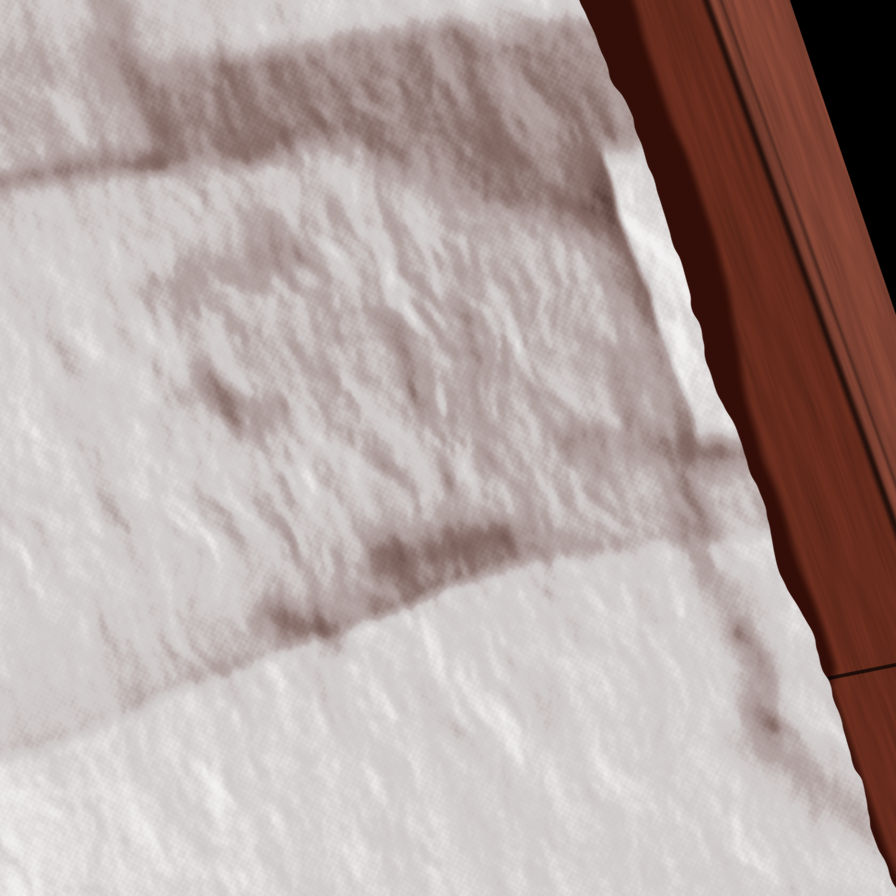
A Shadertoy shader for this texture:

```glsl
float hash(vec2 p) {
    vec3 q = fract(vec3(p.xyx) * 0.1031);
    q += dot(q, q.yzx + 33.33);
    return fract((q.x + q.y) * q.z);
}

float noise(vec2 p) {
    vec2 i = floor(p), f = fract(p);
    f = f * f * f * (f * (f * 6.0 - 15.0) + 10.0);
    return mix(mix(hash(i), hash(i + vec2(1, 0)), f.x),
               mix(hash(i + vec2(0, 1)), hash(i + vec2(1, 1)), f.x), f.y);
}

float blob(vec2 p, vec2 center, vec2 radius) {
    vec2 d = (p - center) / radius;
    return exp(-dot(d, d));
}

float fold(vec2 p, vec2 a, vec2 b, float width) {
    vec2 pa = p - a, ba = b - a;
    float d = length(pa - ba * clamp(dot(pa, ba) / dot(ba, ba), 0.0, 1.0)) / width;
    return exp(-d * d);
}

// Distance to the right of the slanted cloth hem
float hemOffset(vec2 p) {
    return p.x - 0.655 - 0.345 * (1.0 - p.y);
}

// Elongated wrinkles running steeply down to the right
float wrinkleHeight(vec2 p) {
    vec2 q = vec2(0.93 * p.x + 0.36 * p.y, 0.93 * p.y - 0.36 * p.x);
    q += 0.025 * vec2(noise(p * 13.0), noise(p * 11.0 + 40.0));
    float height = 0.0, amplitude = 1.0;
    vec2 frequency = vec2(19.0, 10.0);
    for (int i = 0; i < 4; i++) {
        height += amplitude * noise(q * frequency + float(i) * 17.3);
        frequency *= vec2(1.9, 1.8);
        amplitude *= 0.52;
    }
    return height;
}

// Broad light and shadow across the fabric
float clothShade(vec2 p, float hem) {
    vec2 q = p + 0.025 * (vec2(noise(p * 16.0), noise(p * 18.0 + 9.0)) - 0.5);
    float tone = 0.89 + 0.08 * blob(p, vec2(0.0, 0.03), vec2(0.3, 0.16));

    // Long diagonal crease with a crisp lower side
    float rise = mix(p.y, q.y, 0.4) - 0.145 - 0.39 * p.x + 0.26 * max(p.x - 0.56, 0.0);
    float depth = 0.17 + 0.26 * blob(p, vec2(0.47, 0.35), vec2(0.19, 0.3));
    tone -= depth * smoothstep(-0.009, 0.016, rise) * exp(-max(rise, 0.0) / 0.075);

    // Mottled middle and shaded upper band
    tone -= 0.20 * blob(q, vec2(0.5, 0.63), vec2(0.28, 0.19));
    tone -= 0.13 * blob(q, vec2(0.05, 0.9), vec2(0.25, 0.16));
    float lower = 0.815 - 0.09 * smoothstep(0.35, 0.7, p.x);
    float upper = smoothstep(lower - 0.025, lower + 0.05, q.y);
    upper *= 1.0 - smoothstep(0.95, 0.995, q.y + 0.025 * smoothstep(0.5, 0.2, p.x));
    tone -= upper * mix(0.05, 0.34, smoothstep(0.14, 0.27, q.x));

    // Local folds
    tone -= 0.27 * fold(q, vec2(-0.02, 0.795), vec2(0.17, 0.825), 0.019);
    tone -= 0.13 * fold(q, vec2(0.17, 0.82), vec2(0.32, 0.84), 0.018);
    tone -= 0.23 * fold(q, vec2(0.125, 1.0), vec2(0.185, 0.86), 0.024);
    tone -= 0.23 * fold(q, vec2(0.23, 0.56), vec2(0.29, 0.53), 0.022);
    tone -= 0.17 * fold(q, vec2(0.18, 0.67), vec2(0.33, 0.73), 0.03);
    tone -= 0.25 * fold(q, vec2(0.30, 0.32), vec2(0.36, 0.29), 0.022);
    tone -= 0.24 * fold(q, vec2(0.42, 0.385), vec2(0.57, 0.40), 0.022);
    tone -= 0.19 * fold(q, vec2(0.65, 0.51), vec2(0.82, 0.49), 0.028);
    tone -= 0.22 * fold(q, vec2(0.76, 0.45), vec2(0.83, 0.30), 0.024);
    tone -= 0.30 * fold(q, vec2(0.83, 0.28), vec2(0.865, 0.20), 0.018);
    tone -= 0.20 * fold(q, vec2(0.87, 0.17), vec2(0.95, 0.09), 0.04);

    // Sunlit strip beside the hem and the shade along it
    float span = smoothstep(0.49, 0.53, p.y) * smoothstep(0.86, 0.81, p.y);
    float strip = span * smoothstep(-0.05, -0.038, hem + 0.012 * (noise(p * 20.0) - 0.5));
    tone -= 0.24 * fold(q, vec2(0.69, 0.79), vec2(0.78, 0.51), 0.04);
    return mix(tone, 0.96, strip);
}

vec3 clothColor(float tone) {
    vec3 c = mix(vec3(0.25, 0.15, 0.13), vec3(0.52, 0.42, 0.40), smoothstep(0.0, 0.4, tone));
    c = mix(c, vec3(0.69, 0.63, 0.62), smoothstep(0.36, 0.65, tone));
    c = mix(c, vec3(0.82, 0.80, 0.80), smoothstep(0.62, 0.85, tone));
    return mix(c, vec3(0.95, 0.94, 0.94), smoothstep(0.83, 1.1, tone));
}

vec3 cloth(vec2 p, float hem) {
    float relief = wrinkleHeight(p + vec2(0.005, 0.004)) - wrinkleHeight(p - vec2(0.002));
    float rough = 0.24 + 0.36 * blob(p, vec2(0.46, 0.6), vec2(0.32, 0.3));
    float tone = clothShade(p, hem) + rough * relief;
    float weave = sin(dot(p, vec2(760.0, 230.0))) * sin(dot(p, vec2(-230.0, 760.0)));
    tone += 0.018 * weave + 0.05 * (noise(p * vec2(210.0, 130.0)) - 0.5);
    return clothColor(tone);
}

vec3 woodFrame(vec2 p, float hem, float px) {
    float down = 1.0 - p.y;
    float groove = hem - 0.133 - 0.015 * down;
    float grain = noise(vec2(hem * 150.0, p.y * 7.0)) - 0.5;
    grain += 0.6 * (noise(vec2(hem * 370.0, p.y * 24.0)) - 0.5);
    vec3 c = mix(vec3(0.39, 0.165, 0.11), vec3(0.50, 0.26, 0.20),
                 smoothstep(-0.002, 0.008, groove));
    c *= 1.0 + 0.17 * grain;

    // Cast shadow, parallel grooves and the plank joint
    float reach = 0.018 + 0.028 * smoothstep(0.43, 0.72, p.y) + 0.012 * (noise(vec2(p.y * 16.0, 3.0)) - 0.5);
    reach *= mix(0.45, 1.0, smoothstep(0.23, 0.26, p.y));
    c = mix(vec3(0.20, 0.055, 0.03), c, smoothstep(reach - 0.006, reach + 0.008, hem));
    c *= 1.0 - 0.62 * exp(-pow(groove / 0.0045, 2.0));
    c *= 1.0 - 0.32 * exp(-pow((groove - 0.017) / 0.0025, 2.0));
    float joint = p.y - 0.243 - 0.2 * (p.x - 0.925);
    c *= 1.0 - 0.7 * (1.0 - smoothstep(0.001, 0.002 + px, abs(joint)));

    float outside = hem - 0.2265 + 0.008 * down;
    return mix(c, vec3(0.0), smoothstep(-px, px, outside));
}

void mainImage(out vec4 fragColor, in vec2 fragCoord) {
    vec2 p = fragCoord / iResolution.xy;
    float px = 1.0 / iResolution.y;
    float hem = hemOffset(p);
    float ragged = hem + 0.014 * (noise(vec2(p.y * 14.0, 5.0)) - 0.5)
                       + 0.005 * (noise(vec2(p.y * 55.0, 8.0)) - 0.5);
    vec3 color = mix(cloth(p, hem), woodFrame(p, hem, px), smoothstep(-px, px, ragged));
    fragColor = vec4(color, 1.0);
}
```
